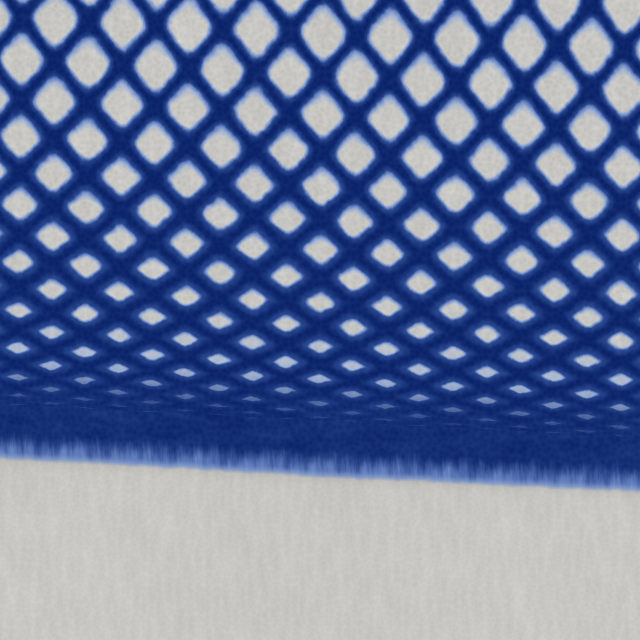
Give the GLSL for this texture, as a Shadertoy shader.

```glsl
const vec3 PAPER = vec3(0.785, 0.782, 0.768);
const vec3 PALE  = vec3(0.63, 0.70, 0.83);
const vec3 SKY   = vec3(0.40, 0.51, 0.75);
const vec3 ROYAL = vec3(0.17, 0.29, 0.57);
const vec3 DEEP  = vec3(0.055, 0.15, 0.42);

const float TILT = 0.052;        // downward slope of rows and hem
const float PITCH = 0.1046;      // hole spacing along a row
const float FIRST_X = 0.0872;
const float FIRST_ROW = 0.0247;
const float ROW_STEP = 0.0681;   // height of the first half row
const float ROW_SHRINK = 0.00191;
const float HEM = 0.7145;        // lower end of the net
const float WIDE_HOLE = 0.37;
const float HOLE_LOSS = 0.20;

vec2 hash2(vec2 p) {
    p = vec2(dot(p, vec2(127.1, 311.7)), dot(p, vec2(269.5, 183.3)));
    return fract(sin(p) * 43758.55);
}

// Distance to the nearest scattered cell point
float cellular(vec2 p) {
    vec2 cell = floor(p), f = fract(p);
    float nearest = 2.0;
    for (int j = -1; j <= 1; j++)
    for (int i = -1; i <= 1; i++) {
        vec2 o = vec2(i, j);
        vec2 r = o + hash2(cell + o) - f;
        nearest = min(nearest, dot(r, r));
    }
    return sqrt(nearest);
}

float waves(vec2 p) {
    float sum = 0.0, amp = 0.5;
    for (int i = 0; i < 4; i++) {
        sum += amp * sin(p.x + 1.7 * sin(p.y)) * cos(p.y + 0.6 * p.x);
        p = mat2(1.6, 1.1, -1.1, 1.6) * p + 2.3;
        amp *= 0.55;
    }
    return sum;
}

vec3 paperColor(vec2 uv) {
    float fibre = cellular(uv * vec2(75.0, 17.0)) - 0.5;
    float grain = cellular(uv * 150.0) - 0.5;
    return PAPER + 0.035 * fibre + 0.03 * grain + 0.012 * waves(uv * vec2(24.0, 9.0));
}

// Square lattice coordinates; holes sit at whole numbers
vec2 netCoords(float x, float depth) {
    float disc = ROW_STEP * ROW_STEP - 4.0 * ROW_SHRINK * (depth - FIRST_ROW);
    float row = (ROW_STEP - sqrt(max(disc, 0.0))) / (2.0 * ROW_SHRINK);
    float column = (x - FIRST_X + 0.0125 * depth) / PITCH;
    return vec2(column + 0.5 * row, column - 0.5 * row);
}

vec3 netColor(vec2 uv, float depth, vec3 paper) {
    vec2 wobble = 0.0022 * vec2(waves(uv * 55.0), waves(uv * 55.0 + 9.0));
    vec2 q = fract(netCoords(uv.x + wobble.x, depth + wobble.y) + 0.5) - 0.5;
    vec2 q4 = q * q * q * q;
    float d = pow(q4.x + q4.y, 0.25);
    float upper = 1.0 - smoothstep(-0.5, 0.1, q.x - q.y);

    // Holes shrink and close towards the hem
    float size = WIDE_HOLE - HOLE_LOSS * pow(max(depth, 0.0) / 0.56, 1.6);
    float open = 1.0 - smoothstep(0.55, 0.65, depth);
    float e = d - size + 0.02 * upper + 0.02 * waves(uv * 110.0);

    // Thread body with a dark core
    vec3 thread = mix(SKY, ROYAL, smoothstep(0.0, 0.07, e));
    thread = mix(thread, DEEP, smoothstep(0.02, max(0.5 - size, 0.1), e));

    // Pale haze gathers under the upper threads
    vec3 gap = mix(paper, PALE, smoothstep(0.46, 0.60, depth));
    gap = mix(gap, PALE, smoothstep(-mix(0.05, 0.17, upper), 0.0, e));
    gap = mix(gap, SKY, 0.6 * upper * smoothstep(-0.07, 0.02, e));
    vec3 net = mix(gap, thread, smoothstep(-0.03, 0.035, e));

    vec3 solid = mix(DEEP, ROYAL, 0.22 + 0.25 * waves(uv * vec2(35.0, 70.0)));
    net = mix(solid, net, open);
    return net + 0.045 * (cellular(uv * 110.0) - 0.45);
}

void mainImage(out vec4 fragColor, in vec2 fragCoord) {
    vec2 uv = fragCoord / iResolution.xy;
    float depth = 1.0 - uv.y - TILT * uv.x;
    vec3 paper = paperColor(uv);
    vec3 col = netColor(uv, depth, paper);

    // Frayed, light hem
    float streak = waves(uv * vec2(150.0, 35.0));
    float hem = HEM + 0.003 * sin(3.14 * uv.x) + 0.0025 * waves(uv.xx * vec2(38.0, 21.0));
    float fray = smoothstep(-0.042, -0.006, depth - hem + 0.009 * streak);
    vec3 fringe = mix(ROYAL, SKY, 0.75 + 0.35 * streak);
    fringe = mix(fringe, PALE, smoothstep(-0.012, 0.002, depth - hem) * 0.7);
    col = mix(col, fringe, fray);

    // Bare sheet with a faint contact shadow
    float below = depth - hem;
    float shade = 0.07 * exp(-max(below, 0.0) * 140.0);
    col = mix(col, paper - shade, smoothstep(-0.003, 0.004, below));

    fragColor = vec4(clamp(col, 0.0, 1.0), 1.0);
}
```
